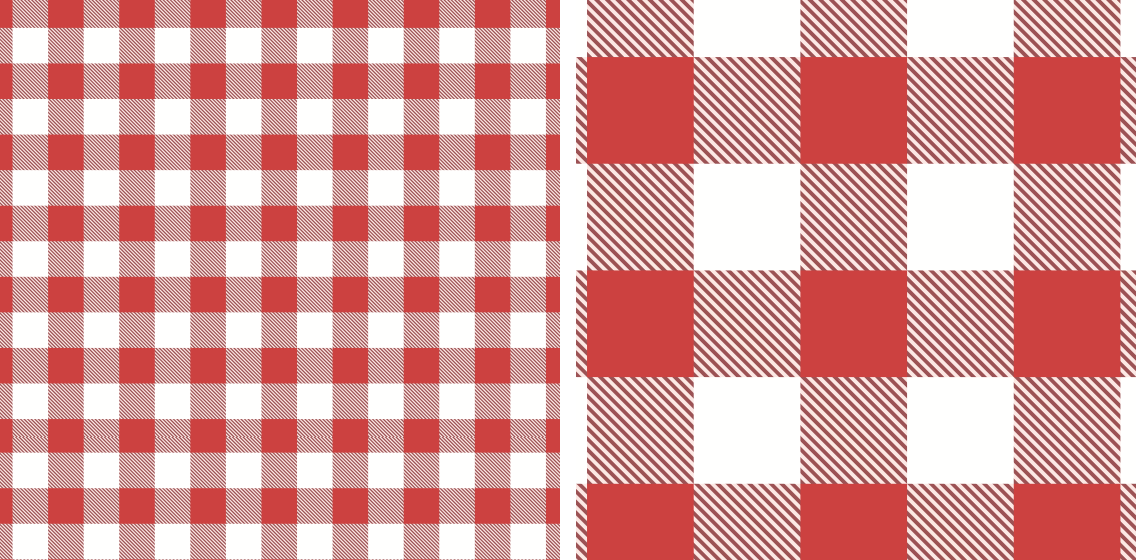
Left, the full canvas; right, a detail of the centre.
A WebGL 2 fragment shader for this pattern:

```glsl
#version 300 es
precision highp float;

uniform vec2 u_resolution;
out vec4 fragColor;

// Coverage of bands filling the first half of each period; blur is in periods.
float band(float x, float blur) {
    float edge = 0.25 - abs(fract(x + 0.25) - 0.5);
    return clamp(edge / blur + 0.5, 0.0, 1.0);
}

void main() {
    vec2 uv = gl_FragCoord.xy / u_resolution;
    float pixel = 1.0 / min(u_resolution.x, u_resolution.y);

    // Rows run down from the top, with a slightly short row at the tile seam
    float down = 1.0 - uv.y;
    down += 0.0035 * step(0.78, down);
    vec2 weave = (vec2(uv.x, down) - vec2(0.0859, 0.1133)) / 0.127;

    float blur = pixel / 0.127;
    float column = band(weave.x, blur);
    float row = band(weave.y, blur);

    // Diagonal twill, ten threads to a check
    float thread = band(20.0 * (weave.x - weave.y), 20.0 * 1.414 * blur);

    vec3 white = vec3(1.0, 1.0, 0.995);
    vec3 red = vec3(0.80, 0.255, 0.25);
    vec3 twill = mix(vec3(0.99, 0.91, 0.895), vec3(0.61, 0.32, 0.33), thread);

    // Solid where bands cross, twill where only one runs
    float crossing = column * row;
    float single = column + row - 2.0 * crossing;
    vec3 color = white * (1.0 - crossing - single) + red * crossing + twill * single;
    fragColor = vec4(color, 1.0);
}
```
